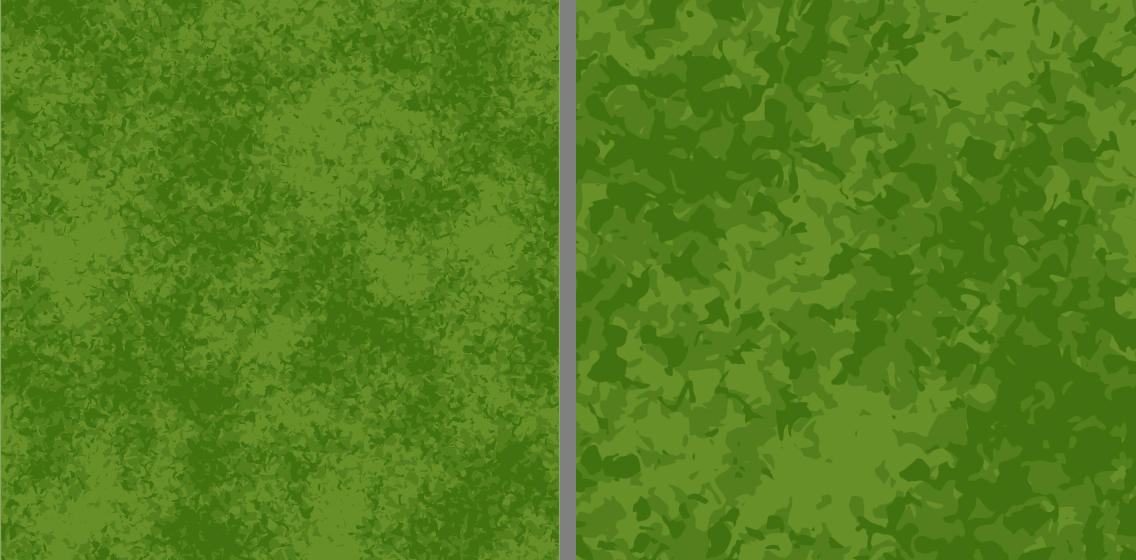
Left, the full canvas; right, a detail of the centre.
Write a Shadertoy shader that draws this texture.

```glsl
// Mottled grass: three flat greens in crisp, ragged, overlapping patches.
#define DARK_GREEN  vec3(0.260, 0.449, 0.060)
#define MID_GREEN   vec3(0.326, 0.502, 0.110)
#define LIGHT_GREEN vec3(0.402, 0.563, 0.158)
#define RIM_COLOR   vec3(0.54, 0.65, 0.39)
#define DARK_LEVEL  0.57
#define LIGHT_LEVEL 0.19
#define PATCH_SCALE 4.5
#define GRAIN_SCALE 30.0
#define PATCH_SHARE 0.36
#define WARP_AMOUNT 0.010
#define RIM_WIDTH   0.002

// Random unit vector for an integer lattice cell.
vec2 hashDirection(vec2 cell) {
    uvec2 q = uvec2(ivec2(cell)) * uvec2(1597334673u, 3812015801u);
    uint h = q.x ^ q.y;
    h = (h ^ (h >> 16)) * 2146121005u;
    h = (h ^ (h >> 15)) * 2221713035u;
    h ^= h >> 16;
    float angle = float(h >> 8) * 6.28318 / 16777216.0;
    return vec2(cos(angle), sin(angle));
}

// Gradient noise scaled to unit deviation.
float gradientNoise(vec2 p) {
    vec2 i = floor(p), f = p - i;
    vec2 w = f * f * f * (f * (f * 6.0 - 15.0) + 10.0);
    vec2 e = vec2(1, 0);
    float a = dot(hashDirection(i), f);
    float b = dot(hashDirection(i + e.xy), f - e.xy);
    float c = dot(hashDirection(i + e.yx), f - e.yx);
    float d = dot(hashDirection(i + e.xx), f - e.xx);
    return mix(mix(a, b, w.x), mix(c, d, w.x), w.y) / 0.215;
}

// Three rotated octaves with the given weights.
float octaves(vec2 p, vec3 weights) {
    mat2 turn = mat2(0.8, 0.6, -0.6, 0.8);
    float sum = 0.0;
    for (int k = 0; k < 3; k++) {
        sum += weights[k] * gradientNoise(p);
        p = turn * p * 2.3 + 19.3;
    }
    return sum / length(weights);
}

// Curled fine grain.
float grain(vec2 uv, vec2 seed) {
    vec2 q = uv * GRAIN_SCALE * 2.0 + seed;
    vec2 bend = vec2(gradientNoise(q + 31.7), gradientNoise(q + 87.3));
    vec2 p = uv + WARP_AMOUNT * 0.215 * bend;
    return octaves(p * GRAIN_SCALE + seed, vec3(0.5, 0.95, 0.5));
}

// One-pixel-wide antialiased threshold.
float coverage(float value, float level) {
    return clamp((value - level) / max(fwidth(value), 1e-4) + 0.5, 0.0, 1.0);
}

void mainImage(out vec4 fragColor, in vec2 fragCoord) {
    vec2 uv = fragCoord / iResolution.y;

    // Broad patches shift both layers, in opposite directions.
    float patches = octaves(uv * PATCH_SCALE + 7.9, vec3(0.7, 0.6, 0.4));
    float broad = sqrt(PATCH_SHARE) * patches;
    float fine = sqrt(1.0 - PATCH_SHARE);
    float lightField = fine * grain(uv, vec2(13.4, 57.1)) + broad;
    float darkField = fine * grain(uv, vec2(141.6, 208.9)) - broad;

    // Light patches over the middle green, dark ones on top.
    vec3 color = mix(MID_GREEN, LIGHT_GREEN, coverage(lightField, LIGHT_LEVEL));
    color = mix(color, DARK_GREEN, coverage(darkField, DARK_LEVEL));

    // Thin pale rim along the left and right edges.
    float edge = min(fragCoord.x, iResolution.x - fragCoord.x) / iResolution.y;
    float rim = clamp((RIM_WIDTH - edge) * iResolution.y + 0.5, 0.0, 1.0);
    color = mix(color, RIM_COLOR, rim);

    fragColor = vec4(color, 1.0);
}
```
